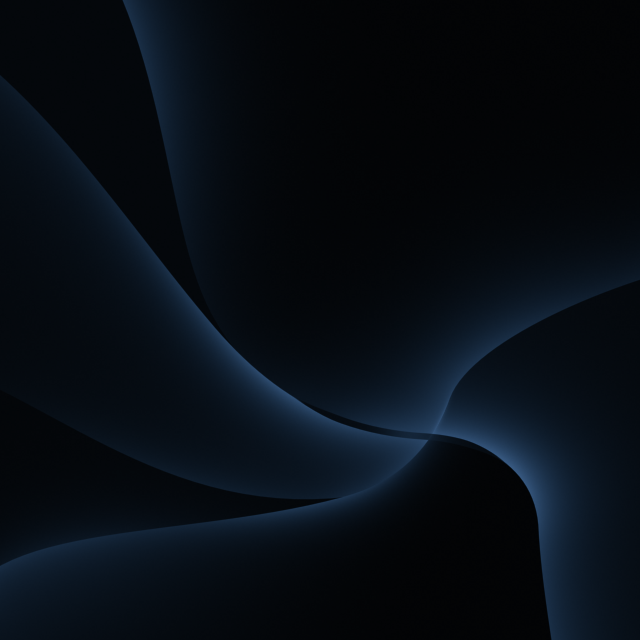
Reproduce this background procedurally as a WebGL 2 fragment shader.

```glsl
#version 300 es
precision highp float;
// Dark folded sheets with blue light gathering along their edges.
// Four Bezier creases split the canvas into sheets; every sheet is lit by
// exponential falloff from its creases, then toned from black to pale blue.

uniform vec2 u_resolution;
out vec4 fragColor;

// Tones: unlit sheet, soft light, and the extra tint of strong light
const vec3 SHADE = vec3(0.010, 0.014, 0.020);
const vec3 SOFT_BLUE = vec3(0.075, 0.215, 0.360);
const vec3 RIM_BLUE = vec3(0.140, 0.130, 0.140);
const float GRAIN = 0.004;
const float SLIT_WIDTH = 0.005;
const int STEPS = 24;

// Crease control points; neighbouring cubics share an end
const vec2 VEIL[7] = vec2[](
    vec2(0.180, 1.026), vec2(0.267, 0.837), vec2(0.267, 0.609), vec2(0.339, 0.495),
    vec2(0.365, 0.447), vec2(0.410, 0.411), vec2(0.458, 0.378));
const vec2 SPINE[13] = vec2[](
    vec2(-0.026, 0.906), vec2(0.117, 0.785), vec2(0.221, 0.622), vec2(0.336, 0.488),
    vec2(0.423, 0.387), vec2(0.521, 0.326), vec2(0.664, 0.318), vec2(0.755, 0.312),
    vec2(0.833, 0.271), vec2(0.841, 0.180), vec2(0.844, 0.115), vec2(0.855, 0.043),
    vec2(0.866, -0.029));
const vec2 FOLD[4] = vec2[](
    vec2(-0.026, 0.404), vec2(0.143, 0.323), vec2(0.306, 0.195), vec2(0.547, 0.224));
const vec2 WAVE[10] = vec2[](
    vec2(-0.026, 0.099), vec2(0.078, 0.180), vec2(0.326, 0.167), vec2(0.534, 0.223),
    vec2(0.612, 0.243), vec2(0.671, 0.290), vec2(0.703, 0.378), vec2(0.729, 0.448),
    vec2(0.872, 0.523), vec2(1.016, 0.568));

float hash(vec2 p) {
    vec3 q = fract(vec3(p.xyx) * 0.1031);
    q += dot(q, q.yzx + 33.33);
    return fract((q.x + q.y) * q.z);
}

float bump(float x, float center, float width) {
    float t = (x - center) / width;
    return exp(-t * t);
}

float glow(float d, float width) { return exp(-abs(d) / width); }

float nearer(float a, float b) { return abs(a) < abs(b) ? a : b; }

// Signed distance to a cubic, positive on the left of its direction
float cubic(vec2 p, vec2 a, vec2 b, vec2 c, vec2 d) {
    float best = 9.0;
    vec2 from = a;
    for (int i = 1; i <= STEPS; i++) {
        float t = float(i) / float(STEPS), s = 1.0 - t;
        vec2 to = s * s * s * a + 3.0 * s * t * (s * b + t * c) + t * t * t * d;
        vec2 e = to - from, q = p - from;
        float len = length(q - e * clamp(dot(q, e) / dot(e, e), 0.0, 1.0));
        if (len < abs(best)) best = e.x * q.y - e.y * q.x < 0.0 ? -len : len;
        from = to;
    }
    return best;
}

void main() {
    vec2 p = gl_FragCoord.xy / u_resolution;
    float px = 0.8 / min(u_resolution.x, u_resolution.y);

    // Distances to the creases
    float veil = 9.0, spine = 9.0, wave = 9.0;
    for (int i = 0; i < 6; i += 3)
        veil = nearer(veil, cubic(p, VEIL[i], VEIL[i + 1], VEIL[i + 2], VEIL[i + 3]));
    for (int i = 0; i < 12; i += 3)
        spine = nearer(spine, cubic(p, SPINE[i], SPINE[i + 1], SPINE[i + 2], SPINE[i + 3]));
    for (int i = 0; i < 9; i += 3)
        wave = nearer(wave, cubic(p, WAVE[i], WAVE[i + 1], WAVE[i + 2], WAVE[i + 3]));
    float fold = cubic(p, FOLD[0], FOLD[1], FOLD[2], FOLD[3]);

    // Light on each sheet
    float top = mix(0.15, 0.60, smoothstep(0.45, 1.0, p.y)) * glow(veil, 0.075);
    float topSpine = 0.55 * bump(p.x, 0.63, 0.12) * glow(spine, 0.05);
    float topWave = mix(0.65, 0.35, smoothstep(0.70, 1.0, p.x)) * glow(wave, 0.07);
    top = 1.0 - (1.0 - top) * (1.0 - topSpine) * (1.0 - topWave);
    float corner = 0.06;
    float band = 0.06 + (0.10 + 0.58 * bump(p.x, 0.47, 0.25)) * glow(spine, 0.035)
        + 0.16 * glow(spine, 0.14)
        + 0.28 * bump(p.x, 0.33, 0.25) * glow(fold, 0.04)
        + 0.35 * bump(p.x, 0.62, 0.10) * glow(wave, 0.03);
    float hollow = 0.04 + 0.25 * bump(p.x, 0.10, 0.22) * glow(wave, 0.045);
    float base = (0.18 + 0.45 * bump(p.x, 0.52, 0.17)) * glow(wave, 0.028)
        + 0.38 * (1.0 - smoothstep(0.0, 0.68, p.x)) * glow(wave, 0.20);
    float side = 0.05 + (0.25 + 0.42 * bump(p.y, 0.28, 0.12)) * glow(spine, 0.05)
        + 0.28 * glow(spine, 0.14);

    // Stack the sheets
    float upper = mix(corner, top, smoothstep(-px, px, veil));
    float lower = mix(hollow, band, smoothstep(-px, px, fold));
    float aboveSpine = smoothstep(-px, px, spine);
    float light = mix(mix(base, side, aboveSpine), mix(lower, upper, aboveSpine),
        smoothstep(-px, px, wave));

    // Thin dark slit along the spine, and a fine rim where the creases cross
    float slit = SLIT_WIDTH * smoothstep(0.44, 0.53, p.x) * (1.0 - smoothstep(0.72, 0.81, p.x));
    float inSlit = smoothstep(px, -px, abs(spine) - slit) * smoothstep(0.0, 0.002, slit);
    light = mix(light, 0.12 + 0.35 * bump(p.x, 0.645, 0.05), inSlit);
    light += 0.2 * bump(distance(p, vec2(0.69, 0.35)), 0.0, 0.04) * glow(wave, 0.003);

    // Tone and grain
    vec3 color = SHADE + light * SOFT_BLUE + light * light * RIM_BLUE;
    color += GRAIN * (hash(floor(p * 512.0)) - 0.5);
    fragColor = vec4(color, 1.0);
}
```
